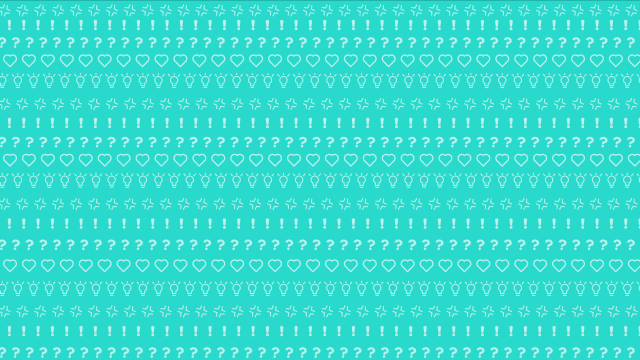
Write a WebGL 1 fragment shader that draws this pattern.

```glsl
precision highp float;
// Turquoise wallpaper with rows of spark marks, bangs, queries, hearts and bulbs.
uniform vec2 u_resolution;

#define CANVAS_HEIGHT 432.0
#define BACKGROUND vec3(0.16, 0.85, 0.80)
#define INK vec3(0.72, 0.945, 0.93)
#define EDGE_SHADE 0.8
#define THIN_LINE 0.62
#define HEART_LINE 0.78
#define HEART_SIZE 12.6
#define SPARK_TILT 0.28
#define QUERY_TILT 0.14

vec2 rotate(vec2 p, float angle) {
  float c = cos(angle), s = sin(angle);
  return vec2(c * p.x - s * p.y, s * p.x + c * p.y);
}

// Capsule whose radius goes from ra at a to rb at b.
float capsule(vec2 p, vec2 a, vec2 b, float ra, float rb) {
  vec2 ab = b - a;
  float t = clamp(dot(p - a, ab) / dot(ab, ab), 0.0, 1.0);
  return length(p - a - ab * t) - mix(ra, rb, t);
}

float stroke(vec2 p, vec2 a, vec2 b) {
  return capsule(p, a, b, THIN_LINE, THIN_LINE);
}

// Four bent strokes around an open cross.
float spark(vec2 p) {
  p = abs(rotate(p, SPARK_TILT));
  if (p.x > p.y) p = p.yx;
  return stroke(p, vec2(2.4), vec2(1.7, 6.3));
}

float bang(vec2 p) {
  float stem = capsule(p, vec2(0.0, 4.2), vec2(0.0, -1.0), 2.0, 1.3);
  return min(stem, length(p - vec2(0.0, -4.5)) - 1.7);
}

float query(vec2 p) {
  p = rotate(p, QUERY_TILT);
  vec2 q = vec2(p.x * 0.82, p.y - 2.4);
  float hook = max(abs(length(q) - 2.7) - 1.2, -max(q.x, q.y));
  float stem = capsule(p, vec2(0.3, -0.5), vec2(0.0, -1.6), 1.3, 1.3);
  float dot_ = length(p - vec2(0.0, -4.9)) - 1.5;
  return min(min(hook, stem), dot_);
}

float heart(vec2 p) {
  p = p / HEART_SIZE + vec2(0.0, 0.55);
  p.x = abs(p.x);
  float d;
  if (p.x + p.y > 1.0) {
    d = length(p - vec2(0.25, 0.75)) - sqrt(2.0) / 4.0;
  } else {
    float notch = length(p - vec2(0.0, 1.0));
    float side = length(p - 0.5 * max(p.x + p.y, 0.0));
    d = min(notch, side);
  }
  return abs(d) * HEART_SIZE - HEART_LINE;
}

float bulb(vec2 p) {
  p.x = abs(p.x);
  // Globe, open where the neck starts.
  float globe = abs(length(p - vec2(0.0, 0.8)) - 4.4) - THIN_LINE;
  float d = max(globe, -2.9 - p.y);
  d = min(d, stroke(p, vec2(2.4, -2.9), vec2(1.9, -5.4)));
  // Screw base and rays.
  d = min(d, stroke(p, vec2(0.0, -5.9), vec2(2.0, -5.9)));
  d = min(d, stroke(p, vec2(0.0, -8.1), vec2(1.5, -8.1)));
  d = min(d, stroke(p, vec2(0.0, 7.4), vec2(0.0, 8.6)));
  return min(d, stroke(p, vec2(5.1, 5.6), vec2(6.8, 7.6)));
}

float nearer(float a, float b) {
  return abs(a) < abs(b) ? a : b;
}

// Local position in a row set: rows holds depths from the top edge.
vec2 cell(vec2 p, vec4 rows, float period, float phase) {
  vec4 dy = rows - p.y;
  float x = mod(p.x - phase + 0.5 * period, period) - 0.5 * period;
  return vec2(x, nearer(nearer(dy.x, dy.y), nearer(dy.z, dy.w)));
}

void main() {
  float pixel = CANVAS_HEIGHT / u_resolution.y;
  vec2 p = gl_FragCoord.xy * pixel;
  p.y = CANVAS_HEIGHT - p.y;

  float d = spark(cell(p, vec4(12.5, 124.7, 244.7, 373.7), 21.5, 5.3));
  d = min(d, bang(cell(p, vec4(30.0, 147.5, 268.3, 397.3), 17.2, 11.3)));
  d = min(d, query(cell(p, vec4(51.0, 170.5, 293.7, 423.0), 16.4, 2.3)));
  d = min(d, heart(cell(p, vec4(73.0, 192.3, 319.0, 448.0), 22.72, 12.0)));
  d = min(d, bulb(cell(p, vec4(97.0, 216.5, 346.3, 475.0), 18.75, 2.7)));

  float cover = clamp(0.5 - d / pixel, 0.0, 1.0);
  vec3 color = mix(BACKGROUND, INK, cover);
  // Fine dark line along the top edge.
  float edge = clamp((1.0 - p.y) / pixel + 0.5, 0.0, 1.0);
  color *= mix(1.0, EDGE_SHADE, edge);
  gl_FragColor = vec4(color, 1.0);
}
```
